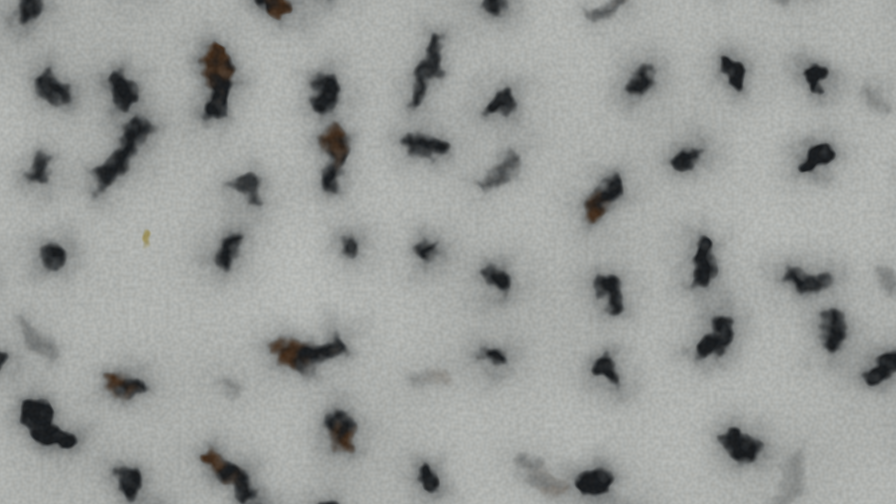
This texture is drawn by a Shadertoy shader. Its source:

```glsl
// Soft dark bent flecks embedded in milky grey translucent stone.
#define CELL 0.188
#define JITTER 0.62
#define HALF_LENGTH vec2(0.012, 0.066)
#define RADIUS vec2(0.011, 0.022)
#define EDGE_BLUR vec2(0.006, 0.017)
#define HALO_WIDTH 0.022
#define HALO_STRENGTH 0.43
#define GRAIN 0.045
#define MILK vec3(0.688, 0.698, 0.686)
#define INK vec3(0.075, 0.085, 0.095)
#define RUST vec3(0.24, 0.15, 0.08)
#define OCHRE vec3(0.58, 0.52, 0.27)

vec4 hash4(vec2 p) {
    vec4 h = fract(p.xyxy * vec4(0.1031, 0.1030, 0.0973, 0.1099));
    h += dot(h, h.wzxy + 33.33);
    return fract((h.xxyz + h.yzzw) * h.zywx);
}

// Gradient noise, roughly -0.7 to 0.7
float corner(vec2 cell, vec2 offset) {
    float angle = 6.2832 * hash4(cell).x;
    return dot(vec2(cos(angle), sin(angle)), offset);
}

float noise(vec2 p) {
    vec2 i = floor(p), f = p - i;
    vec2 u = f * f * f * (f * (f * 6.0 - 15.0) + 10.0);
    vec2 e = vec2(1.0, 0.0);
    return mix(mix(corner(i, f), corner(i + e, f - e), u.x),
               mix(corner(i + e.yx, f - e.yx), corner(i + 1.0, f - 1.0), u.x), u.y);
}

float segment(vec2 p, vec2 tip) {
    float t = clamp(dot(p, tip) / dot(tip, tip), 0.0, 1.0);
    return length(p - tip * t);
}

// Two arms joined at an elbow, blended smoothly
float bentFleck(vec2 p, float angle, float bend, float arm, float radius) {
    vec2 tipA = arm * vec2(cos(angle), sin(angle));
    vec2 tipB = -arm * vec2(cos(angle + bend), sin(angle + bend));
    float a = segment(p, tipA) - radius;
    float b = segment(p, tipB) - radius * 0.8;
    float h = max(0.012 - abs(a - b), 0.0) / 0.012;
    return min(a, b) - h * h * 0.003;
}

void mainImage(out vec4 fragColor, in vec2 fragCoord) {
    vec2 p = fragCoord / iResolution.y;

    // Cloudy ground
    float cloud = noise(p * 2.3 + 4.0) + 0.6 * noise(p * 6.0 + 17.0);
    vec3 color = MILK + 0.035 * cloud;

    // Ragged outlines and uneven pigment
    vec2 warp = vec2(noise(p * 17.0 + 31.0), noise(p * 17.0 + 73.0)) * 0.026
              + vec2(noise(p * 46.0 + 11.0), noise(p * 46.0 + 57.0)) * 0.011;
    vec2 q = p + warp;
    float pigment = noise(p * 38.0 + 91.0);

    // Scattered flecks, one per jittered cell
    vec2 home = floor(p / CELL);
    for (int y = -1; y <= 1; y++)
    for (int x = -1; x <= 1; x++) {
        vec2 id = home + vec2(x, y);
        vec4 place = hash4(id + 13.0);
        vec4 form = hash4(id + 47.0);
        vec4 tone = hash4(id + 89.0);
        vec2 local = q - (id + 0.5 + JITTER * (place.xy - 0.5)) * CELL;

        // Rare tiny ochre specks
        if (place.z < 0.03) {
            float speck = 1.0 - smoothstep(0.003, 0.015, length(local));
            color = mix(color, OCHRE, 0.75 * speck);
            continue;
        }

        float arm = mix(HALF_LENGTH.x, HALF_LENGTH.y, form.x * form.x);
        float radius = mix(RADIUS.x, RADIUS.y, form.y);
        float bend = (form.z - 0.5) * 2.0;
        float angle = 6.2832 * form.w;
        float d = bentFleck(local, angle, bend, arm, radius);

        // Some flecks lie deeper and look faint and blurred
        float depth = smoothstep(0.72, 1.0, tone.x);
        float blur = mix(EDGE_BLUR.x, EDGE_BLUR.y, max(depth, tone.y * 0.6));
        float presence = mix(1.0, 0.2, depth);
        float core = 1.0 - smoothstep(-blur, blur, d);
        core *= clamp(0.92 - 0.45 * max(pigment, 0.0), 0.0, 1.0);
        float halo = HALO_STRENGTH * exp(-max(d, 0.0) / HALO_WIDTH);

        // Rust tints one end of some flecks
        float side = dot(local, vec2(cos(angle), sin(angle))) / (arm + radius);
        float rust = step(0.74, tone.z) * smoothstep(-0.3, 0.9, side + pigment);
        vec3 shade = mix(INK, RUST, rust);
        color = mix(color, INK + vec3(0.0, 0.008, 0.015), halo * presence);
        color = mix(color, shade, core * presence);
    }

    // Fine surface grain
    float fine = noise(p * 125.0 + 7.0) + 0.5 * noise(p * 67.0 + 29.0);
    float tint = noise(p * 95.0 + 61.0);
    color += GRAIN * fine * (0.4 + color.g) + 0.008 * tint * vec3(1.0, 0.0, -1.0);
    fragColor = vec4(clamp(color, 0.0, 1.0), 1.0);
}
```
